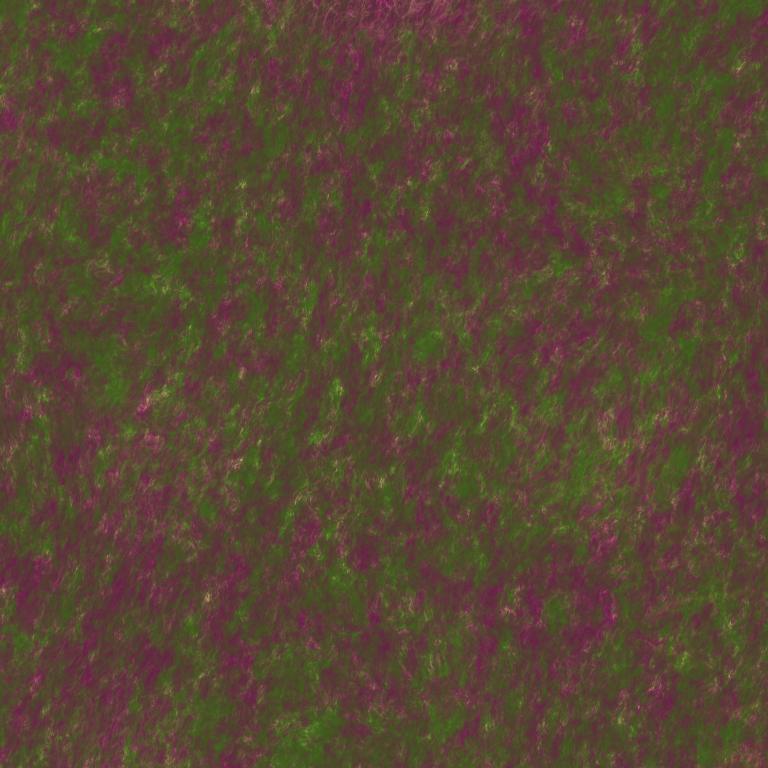
A three.js fragment shader for this texture:

```glsl
varying vec2 vUv;

#define MOSS vec3(0.278, 0.385, 0.130)
#define PLUM vec3(0.440, 0.152, 0.297)
#define HUE_MEAN 0.45
#define HUE_SPREAD 0.195
#define GRAIN_SCALE 36.0
#define GRAIN_STRETCH 0.6
#define GRAIN_LEAN 0.3
#define ROUGHNESS 0.92
#define SHADE_FLOOR 0.88
#define SHADE_SPREAD 0.07
#define STRAND_GLOW 0.28

float hash(vec2 cell) {
  vec3 h = fract(vec3(cell.xyx) * 0.1031);
  h += dot(h, h.yzx + 33.33);
  return fract((h.x + h.y) * h.z);
}

// Smooth value noise from -1 to 1
float noise(vec2 p) {
  vec2 cell = floor(p);
  vec2 f = fract(p);
  f = f * f * f * (f * (f * 6.0 - 15.0) + 10.0);
  float low = mix(hash(cell), hash(cell + vec2(1.0, 0.0)), f.x);
  float high = mix(hash(cell + vec2(0.0, 1.0)), hash(cell + 1.0), f.x);
  return mix(low, high, f.y) * 2.0 - 1.0;
}

// Turned octaves, scaled to a standard deviation of about one
float fbm(vec2 p) {
  const mat2 turn = mat2(0.8, 0.6, -0.6, 0.8);
  float sum = 0.0;
  float power = 0.0;
  float amplitude = 1.0;
  for (int i = 0; i < 5; i++) {
    sum += amplitude * noise(p);
    power += amplitude * amplitude;
    amplitude *= ROUGHNESS;
    p = turn * p * 1.87 + 17.3;
  }
  return sum / (0.43 * sqrt(power));
}

// Broken bright lines where the roughened noise crosses zero
float strands(vec2 p) {
  float bend = 0.5 * noise(p * 2.1 + 5.0);
  float fray = 0.3 * noise(p * 4.3 + 9.0);
  float ridge = 1.0 - abs(noise(p) + bend + fray);
  return pow(max(ridge, 0.0), 5.0);
}

vec2 warp(vec2 p, float scale) {
  return vec2(noise(p * scale + 31.0), noise(p * scale + 67.0));
}

void main() {
  // Bent and frayed coordinates, then axes across and along the grain
  vec2 p = vUv + 0.03 * warp(vUv, 3.5) + 0.004 * warp(vUv, 26.0);
  p += 0.0016 * warp(vUv, 110.0);
  vec2 along = vec2(sin(GRAIN_LEAN), cos(GRAIN_LEAN));
  vec2 across = vec2(along.y, -along.x);
  vec2 grain = vec2(dot(p, across), dot(p, along) * GRAIN_STRETCH);

  // Faint broad patches under fibrous grain set the hue
  float patches = noise(p * 4.2 + 11.0) + 0.6 * noise(p * 11.0 + 43.0);
  float fibre = fbm(grain * GRAIN_SCALE + 80.0);
  float hue = HUE_MEAN + HUE_SPREAD * (0.42 * patches + 0.98 * fibre);
  vec3 color = mix(MOSS, PLUM, clamp(hue, -0.02, 1.08));

  // Fine brightness over a flat dark floor
  float mottle = fbm(grain * GRAIN_SCALE * 1.7 + 140.0);
  float shade = SHADE_FLOOR + SHADE_SPREAD * exp(0.7 * mottle);

  // Pale fibres in scattered patches and a tuft at the top edge
  vec2 toTuft = (vUv - vec2(0.49, 1.01)) * vec2(6.5, 16.0);
  float tuft = exp(-dot(toTuft, toTuft));
  float pale = smoothstep(0.1, 0.9, noise(p * 5.0 + 203.0));
  float fibres = strands(grain * 75.0 + 7.0) + 0.7 * strands(grain * 140.0 + 51.0);
  shade += STRAND_GLOW * fibres * (0.5 * pale + 1.6 * tuft);
  shade += 0.03 * pale;
  color = mix(color, PLUM, 0.5 * tuft);

  // Faint level ripples toward the right edge
  float rightSide = smoothstep(0.58, 0.95, vUv.x);
  float rippleMask = smoothstep(-0.1, 0.7, noise(p * 6.0 + 90.0));
  float ripple = strands(vec2(p.x * 5.0, p.y * 19.0 - p.x * 3.0) + 120.0);
  ripple *= rightSide * rippleMask * (0.6 + 0.4 * noise(grain * 130.0));
  color += vec3(0.06, 0.055, 0.0) * ripple;

  gl_FragColor = vec4(color * shade, 1.0);
}
```
